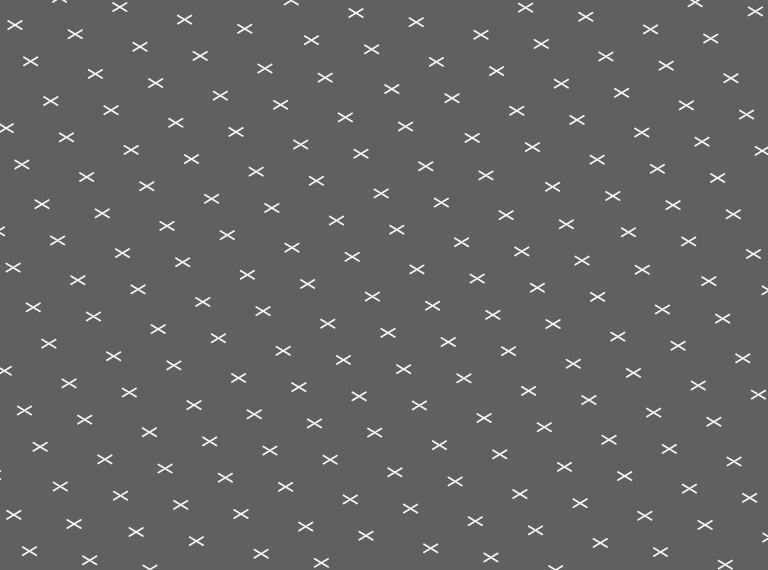
A WebGL 1 fragment shader for this pattern:

```glsl
precision highp float;
// Small white crosses scattered on a slanted, slightly uneven lattice over flat grey.

uniform vec2 u_resolution;

// Lengths are fractions of the canvas height.
const vec3 GROUND_COLOR = vec3(0.376);
const vec3 CROSS_COLOR = vec3(0.97);
const vec2 ORIGIN = vec2(0.0263, 0.9561);
const vec2 ROW_STEP = vec2(0.10568, -0.01607);
const vec2 COLUMN_STEP = vec2(0.02746, -0.06368);
const vec2 GAP = vec2(0.0079, -0.006);      // extra spacing after each pair
const vec2 SEAM = vec2(0.0033, 0.0021);     // slip between broad bands
const float PAIR = 2.0;
const float SKIP_PERIOD = 12.0;             // one gap is left out per period
const float BAND_PERIOD = 22.0;
const float BAND_START = -16.0;
const vec2 ARM = vec2(0.01175, 0.0071);     // half extent of a cross
const float HALF_STROKE = 0.0015;

float cross2(vec2 a, vec2 b) {
  return a.x * b.y - a.y * b.x;
}

// Whole periods passed, with a half-step margin against rounding.
float periods(float index, float period) {
  return floor((index + 0.5) / period);
}

vec2 crossCenter(vec2 cell) {
  float diagonal = cell.x + cell.y;
  float gaps = periods(diagonal, PAIR) - periods(diagonal, SKIP_PERIOD);
  float band = periods(cell.x - cell.y - BAND_START, BAND_PERIOD);
  return ORIGIN + cell.x * ROW_STEP + cell.y * COLUMN_STEP
    + gaps * GAP + band * SEAM;
}

// Nearest cell of the evenly spaced lattice.
vec2 nearestCell(vec2 p) {
  vec2 meanGap = GAP * (1.0 / PAIR - 1.0 / SKIP_PERIOD);
  vec2 meanSeam = SEAM / BAND_PERIOD;
  vec2 u = ROW_STEP + meanGap + meanSeam;
  vec2 v = COLUMN_STEP + meanGap - meanSeam;
  vec2 q = p - ORIGIN;
  return floor(vec2(cross2(q, v), cross2(u, q)) / cross2(u, v) + 0.5);
}

// Distance to the two diagonal strokes, folded into one quadrant.
float crossDistance(vec2 p) {
  vec2 q = abs(p);
  float along = clamp(dot(q, ARM) / dot(ARM, ARM), 0.0, 1.0);
  return length(q - along * ARM) - HALF_STROKE;
}

void main() {
  vec2 p = gl_FragCoord.xy / u_resolution.y;
  float pixel = 1.0 / u_resolution.y;
  vec2 cell = nearestCell(p);

  // Uneven spacing can move a cross into a neighbouring cell.
  float d = 1.0;
  for (int j = -1; j <= 1; j++) {
    for (int i = -1; i <= 1; i++) {
      vec2 center = crossCenter(cell + vec2(float(i), float(j)));
      d = min(d, crossDistance(p - center));
    }
  }

  float coverage = clamp(0.5 - d / pixel, 0.0, 1.0);
  gl_FragColor = vec4(mix(GROUND_COLOR, CROSS_COLOR, coverage), 1.0);
}
```
